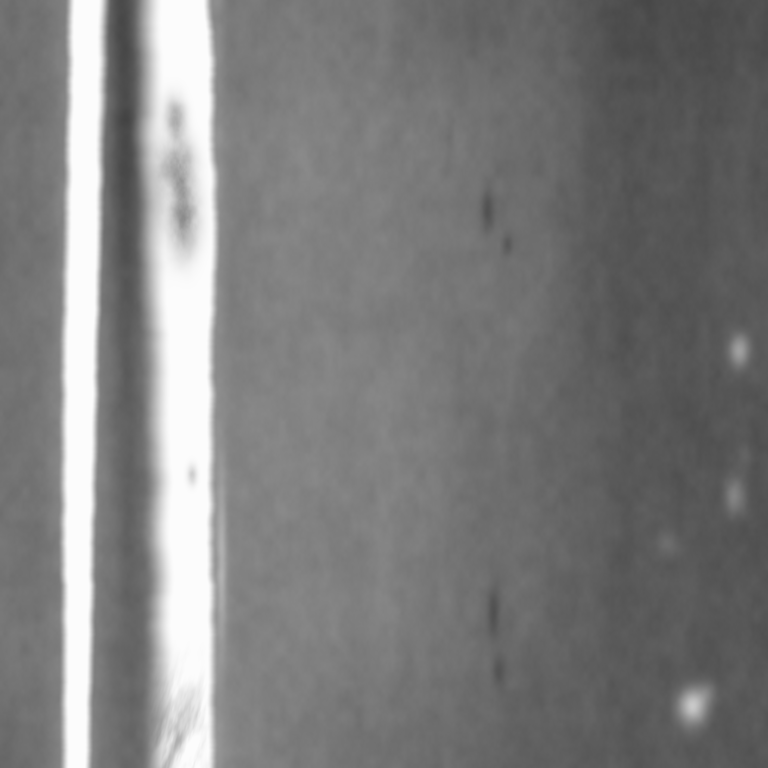
A WebGL 1 fragment shader for this texture:

```glsl
precision highp float;
// Draws a grey brushed surface with two glowing vertical bands, dark nicks and pale specks.

uniform vec2 u_resolution;

float hash(vec2 p) {
  vec3 q = fract(vec3(p.xyx) * 0.1031);
  q += dot(q, q.yzx + 33.33);
  return fract((q.x + q.y) * q.z);
}

float valueNoise(vec2 p) {
  vec2 cell = floor(p);
  vec2 f = fract(p);
  f = f * f * (3.0 - 2.0 * f);
  float low = mix(hash(cell), hash(cell + vec2(1.0, 0.0)), f.x);
  float high = mix(hash(cell + vec2(0.0, 1.0)), hash(cell + 1.0), f.x);
  return mix(low, high, f.y);
}

// Layered noise, centred on zero
float fbm(vec2 p) {
  float sum = 0.0;
  float amplitude = 0.5;
  for (int i = 0; i < 4; i++) {
    sum += amplitude * (valueNoise(p) - 0.5);
    p = p * 2.03 + 17.1;
    amplitude *= 0.5;
  }
  return sum;
}

// Soft elliptical mark
float blob(vec2 p, vec2 center, vec2 radius) {
  vec2 d = (p - center) / radius;
  return exp(-dot(d, d));
}

// Soft step across a vertical edge
float edge(float x, float position, float softness) {
  return smoothstep(position - softness, position + softness, x);
}

float surface(vec2 p) {
  float shade = mix(0.44, 0.505, edge(p.x, 0.25, 0.06));
  shade = mix(shade, 0.425, smoothstep(0.42, 0.7, p.x));
  shade = mix(shade, 0.34, smoothstep(0.66, 0.82, p.x));
  shade -= 0.04 * smoothstep(0.25, 0.0, p.y) * edge(p.x, 0.4, 0.15) * (1.0 - edge(p.x, 0.72, 0.1));
  shade -= 0.03 * smoothstep(0.8, 1.0, p.y) * edge(p.x, 0.3, 0.05);
  shade += 0.07 * fbm(p * vec2(7.0, 5.0));
  shade += 0.05 * fbm(p * vec2(26.0, 5.0) + 9.0);
  shade += 0.06 * fbm(p * vec2(60.0, 45.0) + 31.0);
  return shade;
}

// Darker channel between the two bands, fading downwards
float channelShadow(vec2 p) {
  float d = (p.x - mix(0.172, 0.16, p.y)) / 0.018;
  return mix(0.04, 0.15, smoothstep(0.15, 1.0, p.y)) * exp(-d * d);
}

float narrowBand(vec2 p, float ripple) {
  float left = mix(0.083, 0.091, smoothstep(0.45, 1.0, p.y)) + ripple;
  float right = mix(0.115, 0.136, p.y) + ripple;
  float softness = mix(0.006, 0.009, smoothstep(0.6, 1.0, p.y));
  return edge(p.x, left, 0.007) * (1.0 - edge(p.x, right, softness));
}

float wideBand(vec2 p, float ripple) {
  float left = mix(0.205, 0.19, smoothstep(0.2, 1.0, p.y));
  left += 0.012 * fbm(vec2(3.0, p.y * 16.0));
  float right = 0.276 + 0.004 * blob(p, vec2(0.28, 0.7), vec2(1.0, 0.1));
  right -= 0.006 * smoothstep(0.95, 1.0, p.y);
  right += 1.5 * ripple;
  float body = edge(p.x, left, 0.021) * (1.0 - edge(p.x, right, 0.007));
  float streaks = smoothstep(-0.15, 0.35, fbm(vec2(p.x * 55.0 - p.y * 14.0, p.y * 15.0)));
  float worn = smoothstep(0.18, 0.03, p.y) * (1.0 - edge(p.x, 0.268, 0.012));
  return body * (1.0 - 0.6 * streaks * worn);
}

// Worn grey patches within the wide band
float bandWear(vec2 p) {
  float wear = 0.33 * blob(p, vec2(0.229, 0.846), vec2(0.012, 0.026));
  wear += 0.4 * blob(p, vec2(0.234, 0.782), vec2(0.018, 0.032));
  wear += 0.46 * blob(p, vec2(0.239, 0.715), vec2(0.018, 0.042));
  wear += 0.2 * blob(p, vec2(0.25, 0.382), vec2(0.006, 0.013));
  wear += 0.12 * blob(p, vec2(0.208, 0.76), vec2(0.012, 0.08));
  return clamp(wear * (0.95 + 0.9 * fbm(p * vec2(60.0, 40.0))), 0.0, 0.5);
}

float darkNicks(vec2 p) {
  float nicks = 0.11 * blob(p, vec2(0.635, 0.727), vec2(0.008, 0.03));
  nicks += 0.09 * blob(p, vec2(0.661, 0.681), vec2(0.007, 0.014));
  nicks += 0.11 * blob(p, vec2(0.643, 0.202), vec2(0.008, 0.032));
  nicks += 0.07 * blob(p, vec2(0.649, 0.125), vec2(0.009, 0.018));
  return nicks + 0.03 * blob(p, vec2(0.586, 0.825), vec2(0.006, 0.035));
}

float paleSpecks(vec2 p) {
  float specks = 0.27 * blob(p, vec2(0.962, 0.543), vec2(0.013, 0.021));
  specks += 0.18 * blob(p, vec2(0.957, 0.354), vec2(0.014, 0.023));
  specks += 0.43 * blob(p, vec2(0.902, 0.08), vec2(0.018, 0.023));
  specks += 0.11 * blob(p, vec2(0.922, 0.1), vec2(0.014, 0.015));
  specks += 0.07 * blob(p, vec2(0.869, 0.292), vec2(0.013, 0.017));
  return specks + 0.05 * blob(p, vec2(0.97, 0.41), vec2(0.01, 0.022));
}

void main() {
  vec2 p = gl_FragCoord.xy / u_resolution;
  float ripple = 0.004 * fbm(vec2(8.0, p.y * 35.0));
  float shade = surface(p) - channelShadow(p) - darkNicks(p) + paleSpecks(p);

  // Halo and thin sliver beside the bands
  shade += 0.10 * blob(p, vec2(0.1, 0.5), vec2(0.032, 2.0));
  shade += 0.07 * blob(p, vec2(0.28, 0.5), vec2(0.014, 2.0));
  shade += 0.13 * blob(p, vec2(0.289, 0.27), vec2(0.006, 0.1));

  shade = mix(shade, 0.99, narrowBand(p, ripple));
  float wide = wideBand(p, ripple);
  shade = mix(shade, 0.99 - bandWear(p), wide);
  gl_FragColor = vec4(vec3(clamp(shade, 0.0, 1.0)), 1.0);
}
```
